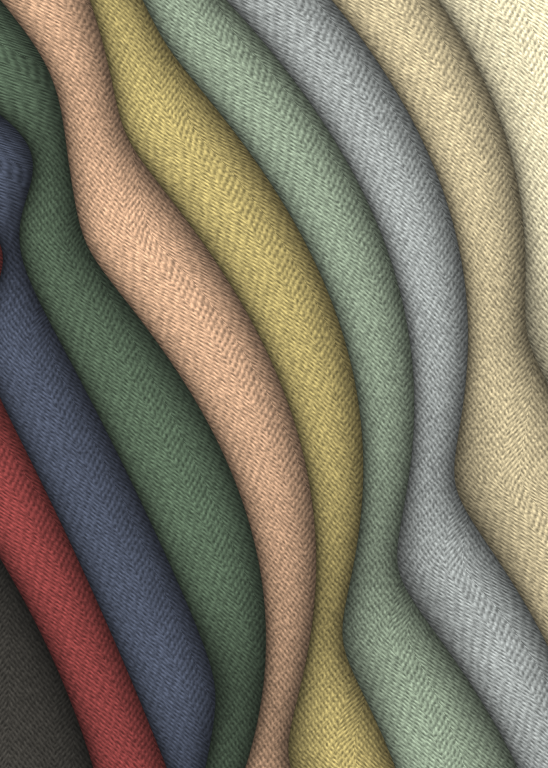
Write a Shadertoy shader that draws this texture.

```glsl
// Ten overlapping folds of twill cloth sweeping from upper left to lower right.
// Each fold edge is an arc plus soft hinges and a bump; distances to both edges
// shade the roll of the cloth, and a zigzag phase draws the herringbone weave.
#define RIBS 128.0
#define RIB_SKEW 0.55
#define HERRINGBONE 0.085
#define WEAVE_DEPTH 0.19
#define FUZZ 0.30
#define ROLL_WIDTH 0.011
#define CAST_WIDTH 0.027
#define SHADOW 0.60
#define HINGE_SOFT 0.043
#define BUMP_SIZE 0.1
#define EXPOSURE 1.06
#define HAZE 0.025

const int EDGES = 9;

// Arc of each edge: furthest x, its height from the top, curvature
const vec3 ARC[9] = vec3[9](
    vec3(0.226, 1.27, 0.766), vec3(0.715, 2.5, 0.1825), vec3(0.881, 2.5, 0.1825),
    vec3(0.484, 0.833, 1.35), vec3(0.573, 0.729, 1.223), vec3(0.659, 0.605, 1.259),
    vec3(0.752, 0.52, 1.26), vec3(0.85, 0.43, 1.332), vec3(0.953, 0.33, 1.423));

// Hinges below and above: strength, position
const vec2 LOWER[9] = vec2[9](
    vec2(0.0, 2.0), vec2(0.0, 2.0), vec2(-0.876, 0.895),
    vec2(0.0, 2.0), vec2(1.55, 0.985), vec2(1.542, 0.835),
    vec2(1.88, 0.745), vec2(1.797, 0.635), vec2(1.314, 0.44));
const vec2 UPPER[9] = vec2[9](
    vec2(0.0), vec2(0.0), vec2(0.0),
    vec2(1.36, 0.322), vec2(1.314, 0.18), vec2(0.912, 0.06),
    vec2(0.0), vec2(0.0), vec2(0.0));

// Bumps: size, position
const vec2 BUMP[9] = vec2[9](
    vec2(0.0), vec2(0.155, 0.31), vec2(0.145, 0.185), vec2(0.03, 0.09),
    vec2(0.0), vec2(0.0), vec2(0.0), vec2(0.0), vec2(0.0));

const vec3 DYE[10] = vec3[10](
    vec3(0.26, 0.25, 0.23), vec3(0.62, 0.28, 0.27), vec3(0.32, 0.35, 0.42),
    vec3(0.34, 0.41, 0.33), vec3(0.82, 0.66, 0.53), vec3(0.76, 0.69, 0.44),
    vec3(0.58, 0.64, 0.55), vec3(0.65, 0.67, 0.66), vec3(0.79, 0.73, 0.58),
    vec3(0.87, 0.83, 0.69));

float hash(vec2 p) {
    p = fract(p * vec2(0.1031, 0.1137));
    p += dot(p, p.yx + 33.33);
    return fract((p.x + p.y) * p.x * 17.0);
}

float noise(vec2 p) {
    vec2 i = floor(p), f = fract(p);
    f = f * f * (3.0 - 2.0 * f);
    return mix(mix(hash(i), hash(i + vec2(1, 0)), f.x),
               mix(hash(i + vec2(0, 1)), hash(i + vec2(1, 1)), f.x), f.y);
}

float hinge(float t) {
    return 0.5 * (t + sqrt(t * t + HINGE_SOFT * HINGE_SOFT));
}

float edgeX(int i, float v) {
    float a = v - ARC[i].y, b = (v - BUMP[i].y) / BUMP_SIZE;
    return ARC[i].x - ARC[i].z * a * a
         + LOWER[i].x * hinge(v - LOWER[i].y)
         + UPPER[i].x * hinge(UPPER[i].y - v)
         + BUMP[i].x * exp(-b * b);
}

// Signed distance to an edge in canvas heights, positive on its right
float edgeDistance(int i, vec2 uv, float aspect) {
    float x = edgeX(i, uv.y);
    float slope = (edgeX(i, uv.y + 0.002) - x) * aspect / 0.002;
    return (uv.x - x) * aspect / sqrt(1.0 + slope * slope);
}

// Herringbone of wide and narrow stripes, its ribs broken into short threads
float weave(float across, float v, float seed) {
    float zigzag = abs(fract(across / HERRINGBONE) - 0.72) * HERRINGBONE;
    float wobble = noise(vec2(across, v) * 90.0 + seed) - 0.5;
    float phase = RIBS * (v + RIB_SKEW * zigzag * 2.0) + 0.4 * wobble;
    float rib = sin(6.2832 * phase);
    float thread = sin(6.2832 * (across * RIBS * 1.3 + 0.5 * floor(phase)));
    float fuzz = noise(vec2(across * 400.0, v * 380.0) + seed) - 0.5;
    return 1.0 + WEAVE_DEPTH * (0.65 * rib + 0.35 * thread) + FUZZ * fuzz;
}

void mainImage(out vec4 fragColor, in vec2 fragCoord) {
    vec2 uv = fragCoord / iResolution.xy;
    uv.y = 1.0 - uv.y;
    float aspect = iResolution.x / iResolution.y;
    float pixel = 0.8 / iResolution.y;
    vec3 col = vec3(0.0);
    float left = 0.5 + uv.x * aspect;

    // Lay the folds from left to right
    for (int i = 0; i <= EDGES; i++) {
        float right = i < EDGES ? edgeDistance(i, uv, aspect) : -0.5;
        float inner = max(left, 0.0), outer = max(-right, 0.0);

        // Rolled edge, deeper where the cloth pinches at its lower hinge
        float k = i > 0 ? (uv.y - LOWER[max(i - 1, 0)].y) / 0.09 : 9.0;
        float rollWidth = ROLL_WIDTH * (1.0 + 1.5 * exp(-k * k));
        float light = 1.0 - SHADOW * exp(-inner / rollWidth);
        light *= 1.0 - SHADOW * exp(-outer / CAST_WIDTH);

        // Crown of the fold, broad drape and falloff towards lower left
        float crown = inner / (inner + outer + 0.001);
        light *= 0.91 + 0.12 * sin(3.1416 * crown);
        light *= 0.94 + 0.12 * noise(vec2(left * 9.0, uv.y * 3.0) + float(i) * 7.0);
        light *= mix(0.87, 1.06, clamp(0.5 + 0.5 * (uv.x - uv.y), 0.0, 1.0));

        vec3 cloth = DYE[i] * light * EXPOSURE * weave(left, uv.y, float(i) * 19.0);
        col = mix(col, cloth + HAZE, smoothstep(-pixel, pixel, left));
        left = right;
    }
    fragColor = vec4(clamp(col, 0.0, 1.0), 1.0);
}
```
